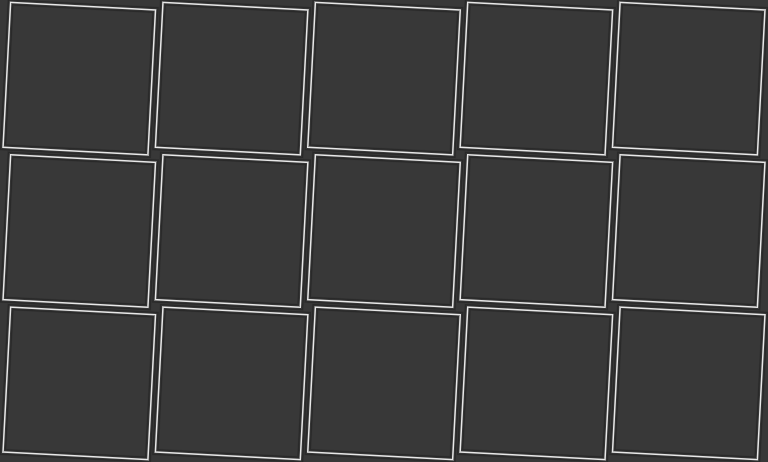
A Shadertoy shader for this pattern:

```glsl
// Grid of thin pale square outlines, each tilted slightly clockwise, on dark grey.
#define GRID vec2(5.0, 3.0)
#define PITCH 0.1984
#define SIDE 0.1889
#define TILT 0.0524
#define LINE_WIDTH 0.00195
#define HALO_OFFSET 0.0031
#define HALO_WIDTH 0.0011
#define HALO_DEPTH 0.06
#define GROUND vec3(0.22)
#define LINE_COLOR vec3(0.91)

// Distance to a square outline with mitred corners.
float squareOutline(vec2 p, float halfSide) {
    vec2 q = abs(p) - halfSide;
    return abs(max(q.x, q.y));
}

// Distance to the closest outline among the surrounding cells.
float gridOutline(vec2 p) {
    float c = cos(TILT), s = sin(TILT);
    mat2 untilt = mat2(c, s, -s, c);
    vec2 limit = 0.5 * (GRID - 1.0);
    vec2 home = floor(p / PITCH + 0.5);
    float d = 1.0;
    for (int j = -1; j <= 1; j++) {
        for (int i = -1; i <= 1; i++) {
            vec2 cell = clamp(home + vec2(i, j), -limit, limit);
            d = min(d, squareOutline(untilt * (p - cell * PITCH), 0.5 * SIDE));
        }
    }
    return d;
}

void mainImage(out vec4 fragColor, in vec2 fragCoord) {
    // Centred coordinates, one unit per canvas width.
    vec2 p = (fragCoord - 0.5 * iResolution.xy) / iResolution.x;
    float pixel = 1.0 / iResolution.x;
    float d = gridOutline(p);

    // Faint dark fringe beside each line.
    float fringe = (d - HALO_OFFSET) / HALO_WIDTH;
    vec3 color = GROUND - HALO_DEPTH * exp(-fringe * fringe);

    // Antialiased stroke.
    float stroke = clamp(0.5 + (0.5 * LINE_WIDTH - d) / pixel, 0.0, 1.0);
    color = mix(color, LINE_COLOR, stroke);
    fragColor = vec4(color, 1.0);
}
```
